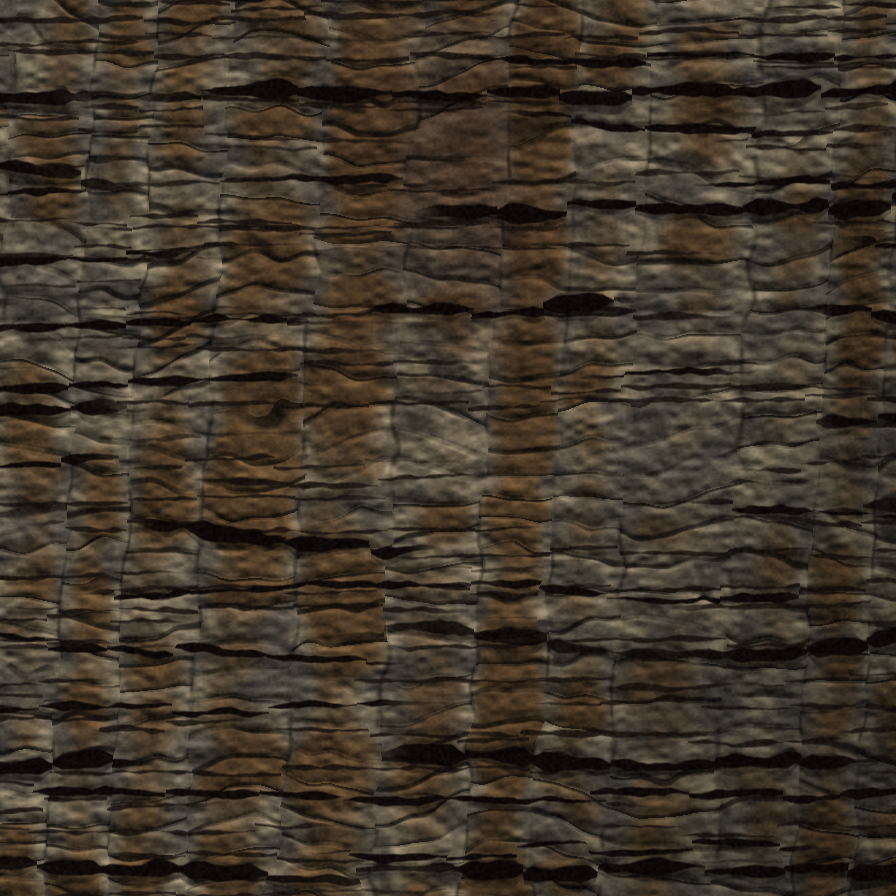
A WebGL 1 fragment shader for this texture:

```glsl
precision highp float;
uniform vec2 u_resolution;

float hash(vec2 p) {
  vec3 q = fract(p.xyx * vec3(0.1031, 0.1030, 0.0973));
  q += dot(q, q.yzx + 33.33);
  return fract((q.x + q.y) * q.z);
}

float noise(vec2 p) {
  vec2 i = floor(p), f = fract(p);
  f = f * f * (3.0 - 2.0 * f);
  return mix(mix(hash(i), hash(i + vec2(1, 0)), f.x),
             mix(hash(i + vec2(0, 1)), hash(i + 1.0), f.x), f.y);
}

float fbm(vec2 p) {
  float sum = 0.0, gain = 0.5;
  for (int i = 0; i < 4; i++) {
    sum += gain * noise(p);
    p = p * 2.03 + 17.3;
    gain *= 0.5;
  }
  return sum;
}

// Leaning vertical strips of uneven width
float columnCoord(vec2 p) {
  float x = p.x - 0.06 * p.y;
  return x * 11.0 + 0.9 * noise(vec2(x * 6.0, 3.0)) + 0.14 * noise(p * vec2(20.0, 30.0));
}

// Stacked rows, shifted from strip to strip
float rowCoord(vec2 p, float column) {
  return p.y * 27.0 + 1.8 * noise(p * vec2(7.0, 10.0)) + 0.35 * noise(p * vec2(35.0, 25.0))
       + 0.6 * hash(vec2(floor(column), 5.0));
}

// Pillows with fibrous grain
float relief(vec2 p) {
  float column = columnCoord(p);
  float across = fract(column);
  float bulge = 4.0 * across * (1.0 - across);
  float along = fract(rowCoord(p, column));
  float ridge = sqrt(4.0 * along * (1.0 - along));
  return 0.4 * ridge * (0.4 + 0.6 * bulge) + 0.2 * bulge
       + 0.75 * fbm(p * vec2(28.0, 62.0)) + 0.32 * noise(p * vec2(85.0, 150.0));
}

// Broken horizontal splits: one wandering, tapering line per row
float crack(vec2 p, float spacing, float width, float cover, float seed) {
  float y = p.y / spacing + 0.3 * seed;
  float row = floor(y);
  float lane = row * 7.0 + seed * 31.0 + 200.0;
  float column = columnCoord(p) + 0.3 * hash(vec2(lane, 2.0));
  float across = fract(column);
  float centre = 0.5 + 0.4 * (noise(vec2(p.x * 2.5, lane)) - 0.5)
               + 0.014 / spacing * (hash(vec2(floor(column), lane)) - 0.5)
               + 0.009 / spacing * (fbm(vec2(p.x * 28.0, lane)) - 0.5);
  float presence = smoothstep(1.0 - cover, 1.25 - cover,
                              noise(vec2(p.x * 4.0 + 9.0 * hash(vec2(lane, 4.0)), lane + 3.0)));
  float taper = 0.4 + 0.6 * smoothstep(0.0, 0.2, min(across, 1.0 - across));
  float halfWidth = width * presence * taper * (0.35 + 1.1 * noise(vec2(p.x * 26.0, lane + 1.0)));
  halfWidth += 0.003 * (noise(p * vec2(70.0, 110.0)) - 0.5) * presence;
  float d = abs(fract(y) - centre) * spacing;
  return presence * (1.0 - smoothstep(halfWidth - 0.001, halfWidth + 0.002, d));
}

void main() {
  vec2 p = gl_FragCoord.xy / u_resolution.y;
  float column = columnCoord(p);
  float across = fract(column);
  float bulge = 4.0 * across * (1.0 - across);
  float strip = hash(vec2(floor(column), 8.0));
  float row = rowCoord(p, column);
  float cell = hash(floor(vec2(column, row)) + 60.0);

  // Weathered grey at the strip edges, brown in their middles
  float mottle = fbm(p * vec2(26.0, 34.0));
  vec3 grey = mix(vec3(0.26, 0.24, 0.215), vec3(0.42, 0.38, 0.31), smoothstep(0.25, 0.7, mottle));
  vec3 brown = mix(vec3(0.21, 0.145, 0.09), vec3(0.35, 0.265, 0.16), fbm(p * vec2(25.0, 45.0) + 40.0));
  float rust = 0.4 * bulge + 0.3 * strip + 0.2 * cell + 0.8 * fbm(p * vec2(10.0, 14.0) + 70.0);
  vec3 color = mix(grey, brown, 0.9 * smoothstep(0.72, 1.1, rust));

  // Dark stain above the middle, shade in the lower right
  vec2 s = (p - vec2(0.52, 0.8)) / vec2(0.13, 0.2);
  float stain = exp(-dot(s, s)) * (0.4 + 0.8 * noise(p * vec2(9.0, 6.0)));
  color = mix(color, vec3(0.21, 0.14, 0.095), 0.75 * clamp(stain, 0.0, 1.0));
  color *= 1.0 - 0.35 * smoothstep(0.75, 1.5, p.x + 0.5 * (1.0 - p.y));

  // Light from above
  vec2 e = vec2(0.0015, 0.0032);
  float slope = relief(p - e) - relief(p + e);
  color *= clamp(1.04 + 1.5 * slope, 0.35, 1.6);

  // Short crevices under the pillows and faint seams between strips
  float along = fract(row);
  float crevice = 1.0 - smoothstep(0.03, 0.13, min(along, 1.0 - along));
  crevice *= smoothstep(0.35, 0.7, 0.5 * cell + 0.6 * noise(p * vec2(22.0, 30.0) + 8.0));
  float seam = 1.0 - smoothstep(0.0, 0.05, min(across, 1.0 - across));
  seam *= smoothstep(0.4, 0.75, noise(p * vec2(12.0, 32.0) + 5.0));
  color *= (1.0 - 0.6 * crevice) * (1.0 - 0.35 * seam);

  // Hairline, medium and wide splits, with shade around the wide ones
  float fine = max(crack(p, 0.034, 0.0016, 0.58, 1.0), crack(p, 0.047, 0.0022, 0.58, 2.0));
  float medium = crack(p, 0.075, 0.0036, 0.6, 3.0);
  float wide = crack(p, 0.125, 0.0078, 0.66, 4.0);
  float shade = crack(p + vec2(0.0, 0.003), 0.125, 0.013, 0.66, 4.0);
  color *= 1.0 - 0.3 * shade;
  color = mix(color, vec3(0.075, 0.05, 0.04), 0.8 * fine);
  color = mix(color, vec3(0.045, 0.025, 0.022), 0.95 * max(medium, wide));

  // Fine speckle
  color += 0.045 * (noise(p * 330.0) - 0.5);
  gl_FragColor = vec4(color, 1.0);
}
```
